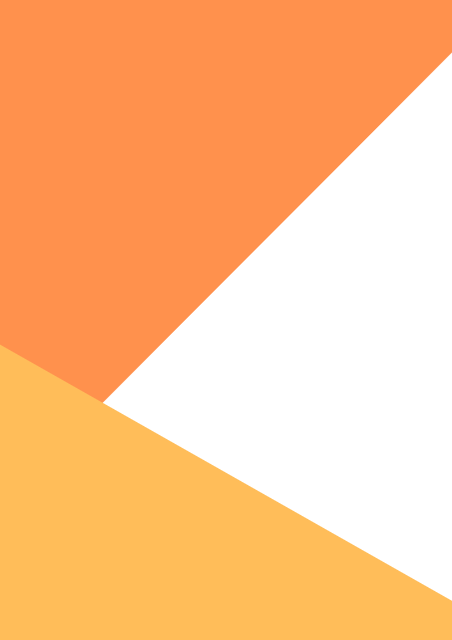
Reproduce this background procedurally as a Shadertoy shader.

```glsl
// Flat geometric backdrop: an orange field and a golden wedge around a white triangle.

const vec3 ORANGE = vec3(1.0, 0.569, 0.302);
const vec3 GOLD   = vec3(1.0, 0.741, 0.349);
const vec3 WHITE  = vec3(1.0);

// Edge end points as fractions of the canvas, origin at the lower left
const vec2 DIAGONAL_START = vec2(0.2269, 0.3704);
const vec2 DIAGONAL_END   = vec2(1.0, 0.918);
const vec2 SLOPE_START    = vec2(0.0, 0.4616);
const vec2 SLOPE_END      = vec2(1.0, 0.0612);

// Signed distance to the line from a to b, positive on its left
float lineDistance(vec2 p, vec2 a, vec2 b) {
    vec2 direction = normalize(b - a);
    vec2 offset = p - a;
    return direction.x * offset.y - direction.y * offset.x;
}

// Coverage of the left side, smoothed over one pixel
float leftSide(vec2 p, vec2 a, vec2 b, float pixel) {
    return clamp(lineDistance(p, a, b) / pixel + 0.5, 0.0, 1.0);
}

void mainImage(out vec4 fragColor, in vec2 fragCoord) {
    // Canvas heights as units, so distances are even in both axes
    float pixel = 1.0 / iResolution.y;
    vec2 canvas = vec2(iResolution.x * pixel, 1.0);
    vec2 p = fragCoord * pixel;

    // Orange field above the rising diagonal
    float field = leftSide(p, DIAGONAL_START * canvas, DIAGONAL_END * canvas, pixel);
    vec3 color = mix(WHITE, ORANGE, field);

    // Golden wedge below the falling slope, laid on top
    float aboveSlope = leftSide(p, SLOPE_START * canvas, SLOPE_END * canvas, pixel);
    color = mix(GOLD, color, aboveSlope);

    fragColor = vec4(color, 1.0);
}
```
